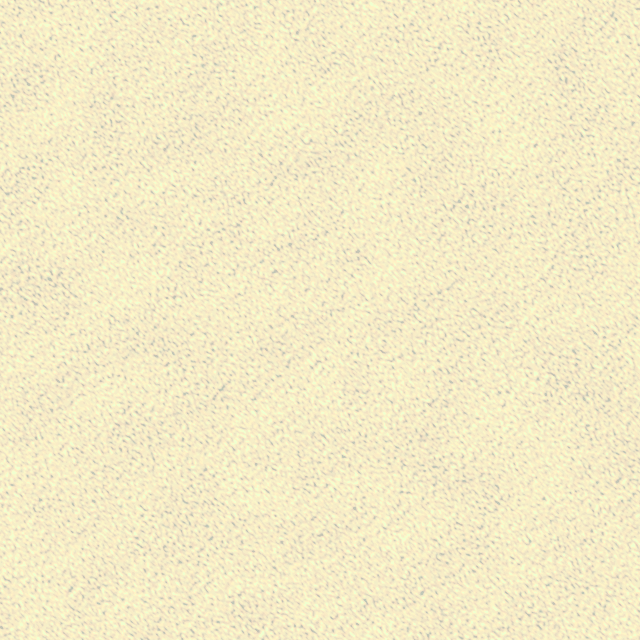
This texture is drawn by a Shadertoy shader. Its source:

```glsl
// Cream paper with a fine, diagonally embossed grain and grey flecks.

// Random unit gradient for a lattice cell
vec2 cellGradient(vec2 cell) {
    uvec2 q = uvec2(ivec2(cell)) * uvec2(1597u, 3803u);
    uint h = (q.x ^ (q.y << 7)) * 747796u + 28913u;
    h = (h ^ (h >> 15)) * 277803u;
    h = (h ^ (h >> 13)) * 65537u;
    h ^= h >> 16;
    float angle = 6.2832 * float(h & 65535u) / 65536.0;
    return vec2(cos(angle), sin(angle));
}

float gradientNoise(vec2 p) {
    vec2 i = floor(p), f = p - i;
    vec2 w = f * f * f * (f * (f * 6.0 - 15.0) + 10.0);
    float a = dot(cellGradient(i), f);
    float b = dot(cellGradient(i + vec2(1, 0)), f - vec2(1, 0));
    float c = dot(cellGradient(i + vec2(0, 1)), f - vec2(0, 1));
    float d = dot(cellGradient(i + vec2(1, 1)), f - vec2(1, 1));
    return mix(mix(a, b, w.x), mix(c, d, w.x), w.y);
}

vec2 rotate(vec2 p, float angle) {
    float c = cos(angle), s = sin(angle);
    return vec2(c * p.x + s * p.y, c * p.y - s * p.x);
}

// Tone in standard deviations: grey pits, tan slopes, cream, pale and mint ridges
vec3 paperColor(float tone) {
    vec3 color = vec3(0.76, 0.77, 0.71);
    color = mix(color, vec3(0.87, 0.84, 0.75), smoothstep(-2.8, -1.9, tone));
    color = mix(color, vec3(0.94, 0.89, 0.77), smoothstep(-1.9, -1.1, tone));
    color = mix(color, vec3(0.97, 0.93, 0.78), smoothstep(-0.9, -0.1, tone));
    color = mix(color, vec3(0.99, 0.96, 0.78), smoothstep(0.4, 1.2, tone));
    return mix(color, vec3(0.95, 1.00, 0.81), smoothstep(1.5, 2.0, tone));
}

void mainImage(out vec4 fragColor, in vec2 fragCoord) {
    vec2 uv = fragCoord / iResolution.y;

    // Short grains that run down to the right
    vec2 along = rotate(uv, -0.67);
    float grain = gradientNoise(along * vec2(122, 205));
    grain += 0.8 * gradientNoise(rotate(uv, -0.8) * vec2(148, 228) + 37.3);

    // Faint broad mottling, drawn out up to the right
    float mottle = gradientNoise(rotate(uv, 0.6) * vec2(8, 14) + 11.7);
    mottle += 0.8 * gradientNoise(rotate(uv, 0.5) * vec2(21, 36) + 71.2);

    // Slight drift between rosy and greenish grains
    float tint = gradientNoise(along * vec2(110, 170) + 153.6);

    vec3 color = paperColor((grain + 0.23 * mottle) / 0.265);
    color += tint * vec3(-0.03, 0.02, 0.015);
    fragColor = vec4(clamp(color, 0.0, 1.0), 1.0);
}
```
